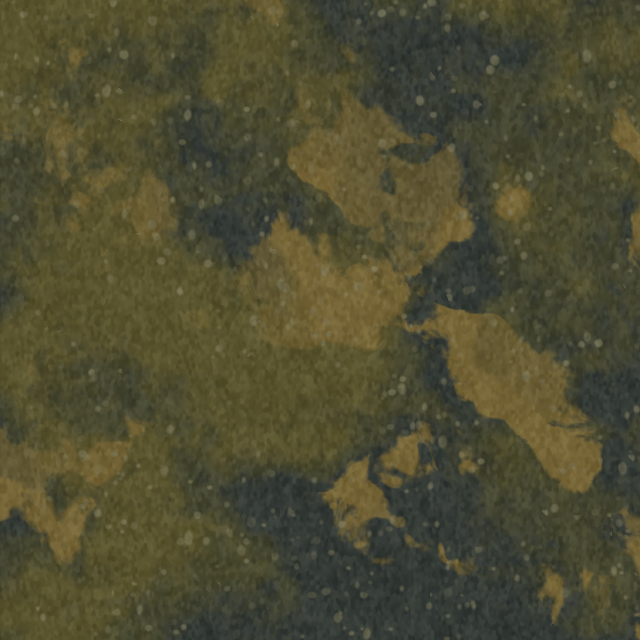
This texture is drawn by a WebGL 2 fragment shader. Its source:

```glsl
#version 300 es
precision highp float;

#define PATCH_SCALE 5.5
#define PATCH_LEVEL 0.685
#define STAIN_SCALE 4.0
#define BAND_BIAS 0.10
#define BAND_WIDTH 0.20
#define FLECK_SCALE 75.0
#define FLECK_CHANCE 0.13
#define GRAIN 0.075
#define WARP 0.035

uniform vec2 u_resolution;
out vec4 fragColor;

const vec3 SLATE = vec3(0.205, 0.228, 0.208);
const vec3 OLIVE = vec3(0.270, 0.274, 0.188);
const vec3 MOSS  = vec3(0.350, 0.328, 0.178);
const vec3 OCHRE = vec3(0.458, 0.392, 0.210);
const vec3 PALE  = vec3(0.490, 0.475, 0.360);

vec3 hash3(vec2 cell) {
    vec3 h = fract(cell.xyx * vec3(0.1031, 0.1030, 0.0973));
    h += dot(h, h.yxz + 33.33);
    return fract((h.xxy + h.yzz) * h.zyx);
}

// Smooth cellular noise: random cell values blended by distance
float cellNoise(vec2 p) {
    vec2 base = floor(p);
    float total = 0.0, weights = 0.0;
    for (int y = -1; y <= 1; y++) {
        for (int x = -1; x <= 1; x++) {
            vec2 cell = base + vec2(x, y);
            vec3 h = hash3(cell);
            vec2 d = cell + h.xy - p;
            float w = exp(-6.0 * dot(d, d));
            total += w * h.z;
            weights += w;
        }
    }
    return total / weights;
}

float layeredNoise(vec2 p, int octaves, float gain) {
    float total = 0.0, weights = 0.0, amp = 1.0;
    for (int i = 0; i < octaves; i++) {
        total += amp * cellNoise(p);
        weights += amp;
        amp *= gain;
        p = mat2(1.62, 1.18, -1.18, 1.62) * p + 17.3;
    }
    return total / weights;
}

// Sparse ragged dots, one candidate per cell
float flecks(vec2 p, float chance) {
    vec2 base = floor(p);
    float cover = 0.0;
    for (int y = -1; y <= 1; y++) {
        for (int x = -1; x <= 1; x++) {
            vec2 cell = base + vec2(x, y);
            vec3 h = hash3(cell + 71.0);
            vec3 k = hash3(cell + 193.0);
            vec2 d = (p - cell - h.xy) * vec2(1.0, mix(0.6, 1.3, k.x));
            float radius = mix(0.2, 0.5, k.y * k.y);
            float dot_ = 1.0 - smoothstep(radius - 0.15, radius + 0.2, length(d));
            cover = max(cover, dot_ * step(h.z, chance) * mix(0.35, 0.9, k.z));
        }
    }
    return cover;
}

void main() {
    vec2 p = gl_FragCoord.xy / u_resolution.y;
    vec2 warp = vec2(cellNoise(p * 13.0 + 5.0), cellNoise(p * 13.0 + 41.0)) - 0.5;
    vec2 q = p + WARP * warp;

    // Clouded ground, mossier toward the upper left
    float stain = layeredNoise(q * STAIN_SCALE + 23.0, 6, 0.62);
    stain += 0.12 * (p.y - p.x);
    vec3 color = mix(SLATE, OLIVE, smoothstep(0.38, 0.54, stain));
    color = mix(color, MOSS, smoothstep(0.52, 0.70, stain));

    // Ochre patches gathered along a falling diagonal
    vec2 along = normalize(vec2(0.78, -0.62));
    vec2 across = vec2(-along.y, along.x);
    vec2 slanted = vec2(dot(q, along), dot(q, across) * 1.2);
    float offBand = dot(p - vec2(0.5, 0.47), across) / BAND_WIDTH;
    float height = layeredNoise(slanted * PATCH_SCALE + 9.0, 6, 0.54);
    height += BAND_BIAS * exp(-offBand * offBand);
    float patchMask = smoothstep(PATCH_LEVEL - 0.045, PATCH_LEVEL + 0.025, height);
    float wear = smoothstep(0.25, 0.6, cellNoise(p * 9.0 + 60.0) + 0.3 * (p.x - p.y));
    color = mix(color, OCHRE, patchMask * mix(0.65, 1.0, wear));

    // Pale flecks in loose clusters
    float cluster = smoothstep(0.35, 0.75, layeredNoise(p * 7.0 + 88.0, 3, 0.5));
    vec2 fleckPos = (p + 0.15 * WARP * warp) * FLECK_SCALE;
    color = mix(color, PALE, 0.75 * flecks(fleckPos, FLECK_CHANCE * (0.15 + cluster)));

    // Fine grain with a slight upright pull
    float grain = cellNoise(p * vec2(190.0, 130.0)) - 0.5;
    float mottle = cellNoise(p * vec2(75.0, 50.0) + 30.0) - 0.5;
    color += GRAIN * (grain + 0.6 * mottle) * vec3(1.0, 0.98, 0.85);

    fragColor = vec4(color, 1.0);
}
```
